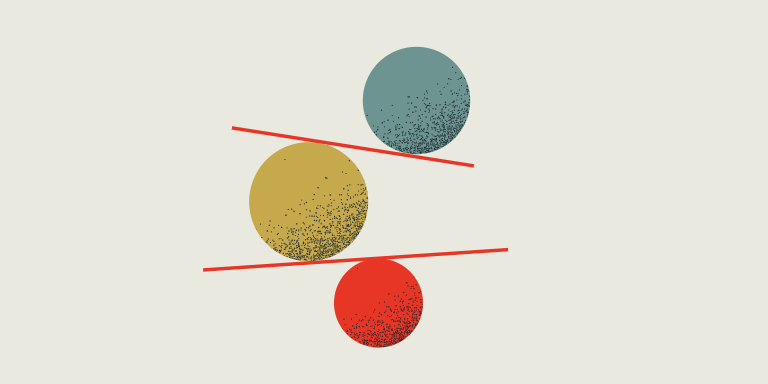
Reproduce this background procedurally as a Shadertoy shader.

```glsl
// Three grainy balls balanced between two tilted red bars on warm off-white.
// Circles and bars are distance functions; the shading is stippled ink whose
// dots, jittered on a fine grid, grow denser toward each ball's lower right.

const vec3 PAPER = vec3(0.914, 0.914, 0.875);
const vec3 INK = vec3(0.10, 0.16, 0.18);
const vec3 TEAL = vec3(0.43, 0.58, 0.57);
const vec3 OCHRE = vec3(0.776, 0.659, 0.302);
const vec3 RED = vec3(0.91, 0.21, 0.15);

// Coverage of a shape from its signed distance, one pixel soft.
float cover(float dist, float pixel) {
    return clamp(0.5 - dist / pixel, 0.0, 1.0);
}

vec3 hash3(vec2 cell) {
    vec3 h = fract(cell.xyx * vec3(0.1031, 0.1030, 0.0973));
    h += dot(h, h.yxz + 33.33);
    return fract((h.xxy + h.yzz) * h.zyx);
}

// Bar with square ends between a and b.
float barDistance(vec2 p, vec2 a, vec2 b, float halfWidth) {
    vec2 along = normalize(b - a);
    vec2 q = p - 0.5 * (a + b);
    vec2 local = vec2(dot(q, along), dot(q, vec2(-along.y, along.x)));
    vec2 d = abs(local) - vec2(0.5 * length(b - a), halfWidth);
    return length(max(d, 0.0)) + min(max(d.x, d.y), 0.0);
}

// Ink dots scattered over a ball, densest on the side away from the light.
float stipple(vec2 p, vec2 center, float radius, float pixel) {
    const float GRID = 340.0;
    vec2 home = floor(p * GRID);
    float ink = 0.0;
    for (int y = -1; y <= 1; y++) {
        for (int x = -1; x <= 1; x++) {
            vec2 cell = home + vec2(x, y);
            vec3 rnd = hash3(cell);
            vec2 q = ((cell + 0.5) / GRID - center) / radius;
            float shade = dot(q, vec2(0.5, -0.866)) + 0.12 * dot(q, q);
            float density = 0.62 * pow(clamp((shade + 0.3) / 1.4, 0.0, 1.0), 2.3);
            vec2 dotCenter = cell + 0.15 + 0.7 * rnd.xy;
            float dotRadius = mix(0.38, 0.62, fract(rnd.x * 17.0 + rnd.y * 5.0));
            float dist = length(p * GRID - dotCenter) - dotRadius;
            ink = max(ink, step(rnd.z, density) * cover(dist, pixel * GRID));
        }
    }
    return ink;
}

void paintBall(inout vec3 color, vec2 p, vec2 center, float radius, vec3 paint, float pixel) {
    float dist = length(p - center) - radius;
    if (dist > pixel) return;
    vec3 surface = mix(paint, INK, 0.92 * stipple(p, center, radius, pixel));
    color = mix(color, surface, cover(dist, pixel));
}

void paintBar(inout vec3 color, vec2 p, vec2 a, vec2 b, float pixel) {
    color = mix(color, RED, cover(barDistance(p, a, b, 0.0045), pixel));
}

void mainImage(out vec4 fragColor, in vec2 fragCoord) {
    // Height is 1; the scene is centred on (1, 0.5).
    float pixel = 1.0 / iResolution.y;
    vec2 p = (fragCoord - 0.5 * iResolution.xy) * pixel + vec2(1.0, 0.5);
    vec3 color = PAPER;

    // Balls
    paintBall(color, p, vec2(1.0846, 0.7383), 0.1398, TEAL, pixel);
    paintBall(color, p, vec2(0.8039, 0.4747), 0.1550, OCHRE, pixel);
    paintBall(color, p, vec2(0.9857, 0.2109), 0.1159, RED, pixel);

    // Bars
    paintBar(color, p, vec2(0.604, 0.667), vec2(1.234, 0.568), pixel);
    paintBar(color, p, vec2(0.529, 0.297), vec2(1.323, 0.350), pixel);

    fragColor = vec4(color, 1.0);
}
```
